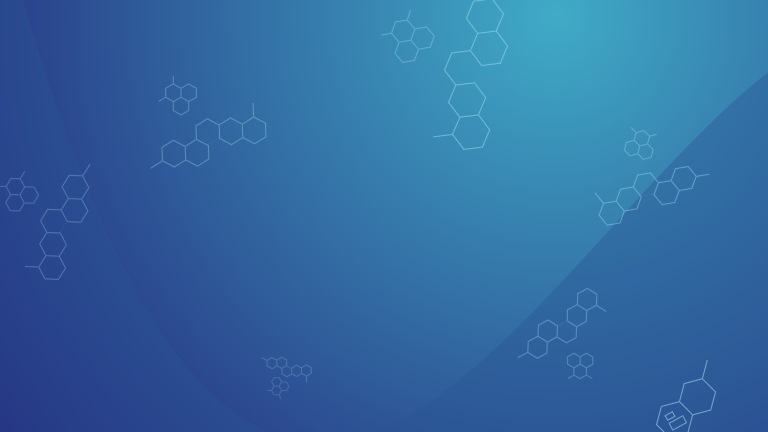
Reproduce this background procedurally as a Shadertoy shader.

```glsl
const float APOTHEM = 0.8660254;
const vec3 GLOW = vec3(0.250, 0.670, 0.780);
const vec3 DEEP = vec3(0.140, 0.140, 0.480);
const vec3 SHADE = vec3(0.160, 0.330, 0.580);
const vec3 LINE = vec3(0.620, 0.860, 0.930);

// Placements: centre x, centre y, hexagon radius, rotation
const vec4 CHAINS[7] = vec4[7](
    vec4(1.072, 0.843, 0.0433, 0.124), vec4(0.481, 0.694, 0.0310, 1.61),
    vec4(0.125, 0.488, 0.0310, -0.04), vec4(1.495, 0.572, 0.0296, -0.88),
    vec4(1.312, 0.232, 0.0255, 2.58), vec4(1.581, -0.044, 0.0433, -0.785),
    vec4(0.664, 0.141, 0.0130, 1.60));
const vec4 CLUSTERS[6] = vec4[6](
    vec4(0.951, 0.907, 0.0275, 0.70), vec4(0.419, 0.775, 0.0205, 1.05),
    vec4(0.046, 0.549, 0.0215, 0.50), vec4(1.481, 0.662, 0.0185, -0.26),
    vec4(1.343, 0.157, 0.0168, 3.14), vec4(0.646, 0.106, 0.0115, 2.60));

// Opacities; a negative sign mirrors the chain
const float CHAIN_INK[7] = float[7](0.55, -0.38, 0.32, 0.45, 0.38, -0.60, 0.25);
const float CLUSTER_INK[6] = float[6](0.40, 0.35, 0.28, 0.40, 0.33, 0.20);

vec2 unrotate(vec2 p, float angle) {
    float c = cos(angle), s = sin(angle);
    return vec2(c * p.x + s * p.y, c * p.y - s * p.x);
}

float segment(vec2 p, vec2 a, vec2 b) {
    vec2 ab = b - a;
    return length(p - a - ab * clamp(dot(p - a, ab) / dot(ab, ab), 0.0, 1.0));
}

// Outline of a flat-topped hexagon of radius one
float hexOutline(vec2 p) {
    p = abs(p);
    return abs(max(p.y, dot(p, vec2(APOTHEM, 0.5))) - APOTHEM);
}

float boxOutline(vec2 p, vec2 halfSize) {
    vec2 q = abs(p) - halfSize;
    return abs(length(max(q, 0.0)) + min(max(q.x, q.y), 0.0));
}

// Two fused pairs joined by a ring with one open side
float chain(vec2 p) {
    vec2 up = vec2(0.0, 2.0 * APOTHEM);
    vec2 side = vec2(1.5, APOTHEM);
    float openSide = dot(p, vec2(APOTHEM, -0.5)) - APOTHEM + 0.1;
    float d = max(hexOutline(p), openSide);
    for (int i = 0; i < 2; i++) {
        float k = float(i);
        d = min(d, hexOutline(p + up * (k + 1.0)));
        d = min(d, hexOutline(p - side - up * k));
    }
    vec2 tip = vec2(0.5, APOTHEM);
    vec2 tail = vec2(-1.0, 0.0);
    d = min(d, segment(p - side - up, tip, 2.0 * tip));
    return min(d, segment(p + 2.0 * up, tail, 2.0 * tail));
}

// Three rings around one shared corner, with two tails
float cluster(vec2 p) {
    float d = 1e3;
    for (int i = 0; i < 3; i++) {
        vec2 q = unrotate(p, float(i) * 2.0943951) - vec2(0.0, 1.0);
        d = min(d, hexOutline(q.yx));
    }
    vec2 mirrored = vec2(abs(p.x), p.y - 1.0);
    vec2 tip = vec2(APOTHEM, 0.5);
    return min(d, segment(mirrored, tip, 1.85 * tip));
}

float stroke(float d, float halfWidth, float blur) {
    return 1.0 - smoothstep(halfWidth - blur, halfWidth + blur, d);
}

// Height of the curved upper border of the shaded corner
float shadeBorder(float x) {
    float t = x - 0.861;
    return t * (0.362 + t * (1.329 - 0.8 * t));
}

vec3 background(vec2 p, float blur) {
    float reach = length(p - vec2(1.285, 0.965)) / 1.607;
    vec3 color = mix(GLOW, DEEP, clamp(reach, 0.0, 1.0));
    float below = (shadeBorder(p.x) - p.y) / 1.4;
    return mix(color, SHADE, 0.4 * smoothstep(-blur, blur, below));
}

void mainImage(out vec4 fragColor, in vec2 fragCoord) {
    vec2 p = fragCoord / iResolution.y;
    float blur = 0.7 / iResolution.y;
    float halfWidth = 0.0012;
    float ink = 0.0;

    // Molecules
    for (int i = 0; i < 7; i++) {
        vec4 place = CHAINS[i];
        vec2 q = unrotate(p - place.xy, place.w) / place.z;
        q.x *= sign(CHAIN_INK[i]);
        ink = max(ink, abs(CHAIN_INK[i]) * stroke(chain(q) * place.z, halfWidth, blur));
    }
    for (int i = 0; i < 6; i++) {
        vec4 place = CLUSTERS[i];
        vec2 q = unrotate(p - place.xy, place.w) / place.z;
        ink = max(ink, CLUSTER_INK[i] * stroke(cluster(q) * place.z, halfWidth, blur));
    }

    // Small tilted plates inside the lowest ring
    float plates = min(
        boxOutline(unrotate(p - vec2(1.551, 0.037), 0.5), vec2(0.0095, 0.006)),
        boxOutline(unrotate(p - vec2(1.569, 0.021), 0.5), vec2(0.018, 0.009)));
    ink = max(ink, 0.6 * stroke(plates, halfWidth, blur));

    fragColor = vec4(mix(background(p, blur), LINE, ink), 1.0);
}
```
